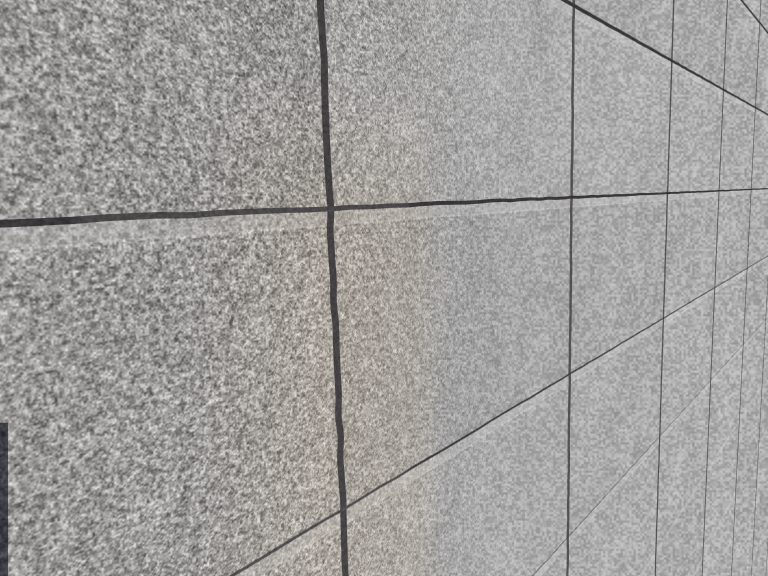
This texture is drawn by a WebGL 2 fragment shader. Its source:

```glsl
#version 300 es
precision highp float;
// A granite-clad wall receding to the right, with dark joints and pale bevels.
// A perspective mapping turns the canvas into wall coordinates; joints repeat
// once per unit there, and value noise supplies the speckle, stains and wear.
uniform vec2 u_resolution;
out vec4 fragColor;

const vec2 VANISHING = vec2(1.545, 0.682);
const float ROW_HEIGHT = 0.582;
const float BEVEL_DEPTH = 0.031;
const vec3 STONE_NEAR = vec3(0.605, 0.598, 0.592);
const vec3 STONE_FAR = vec3(0.672, 0.672, 0.675);
const vec3 WARM_STAIN = vec3(0.035, 0.018, -0.006);
const vec3 JOINT_DARK = vec3(0.225, 0.215, 0.225);
const vec3 JOINT_DUSTY = vec3(0.36, 0.35, 0.35);

float hash(vec2 p) {
  vec3 q = fract(p.xyx * vec3(0.1031, 0.1030, 0.0973));
  q += dot(q, q.yzx + 33.33);
  return fract((q.x + q.y) * q.z);
}

float noise(vec2 p) {
  vec2 i = floor(p), f = fract(p);
  f = f * f * (3.0 - 2.0 * f);
  float low = mix(hash(i), hash(i + vec2(1, 0)), f.x);
  float high = mix(hash(i + vec2(0, 1)), hash(i + vec2(1, 1)), f.x);
  return mix(low, high, f.y);
}

// Filtered coverage of the interval from a to b, for a sample of size blur.
float band(float x, float a, float b, float blur) {
  float lo = max(a, x - 0.5 * blur), hi = min(b, x + 0.5 * blur);
  return clamp((hi - lo) / blur, 0.0, 1.0);
}

// Distance to the vanishing line; falls as the wall recedes.
float wallDepth(vec2 p) {
  return VANISHING.x - p.x + 0.0824 * (p.y - VANISHING.y);
}

// Wall position: x grows to the right, y grows downward.
vec2 wallPosition(vec2 p, float depth) {
  float along = 1.276 * (1.0 + 0.1296 * (p.y - VANISHING.y)) / depth - 1.31;
  return vec2(along, (VANISHING.y - p.y) / depth - 0.045);
}

// Speckle: coarse on the near panels, only fine grain on the far ones.
float granite(vec2 wall, vec2 p, float nearness) {
  vec2 q = wall * 185.0;
  float coarse = noise(q) + noise(q * 1.9 + 17.3) - 1.0;
  float fine = noise(p * 265.0) - 0.5;
  return coarse * 0.27 * nearness + fine * mix(0.19, 0.15, nearness);
}

// Broad mottling, drawn out into faint upright streaks.
float mottling(vec2 wall, vec2 p) {
  float streak = noise(p * vec2(60.0, 5.0)) - 0.5;
  float cloud = noise(wall * vec2(9.0, 7.0)) - 0.5;
  return streak * 0.025 + cloud * 0.035;
}

void main() {
  vec2 p = gl_FragCoord.xy / u_resolution * vec2(4.0 / 3.0, 1.0);
  float depth = wallDepth(p);
  vec2 wall = wallPosition(p, depth);
  vec2 blur = fwidth(wall);
  float nearness = smoothstep(0.42, 1.15, depth);

  // Offsets from the nearest joints, with slightly uneven edges
  float column = round(wall.x);
  float row = round(wall.y / ROW_HEIGHT);
  vec2 offset = wall - vec2(column, row * ROW_HEIGHT);
  offset.x += 0.004 * (noise(vec2(column * 7.0, wall.y * 23.0)) - 0.5);
  offset.y += 0.002 * (noise(vec2(wall.x * 19.0, row * 5.0)) - 0.5);

  // Stone: tone per panel, stains and speckle
  vec2 panel = floor(vec2(wall.x, wall.y / ROW_HEIGHT));
  vec3 color = mix(STONE_FAR, STONE_NEAR, nearness);
  color += (hash(panel + 11.0) - 0.5) * 0.025 + mottling(wall, p);
  float stain = smoothstep(0.30, 0.58, p.x) * (1.0 - smoothstep(0.70, 0.79, p.x));
  color += WARM_STAIN * stain * (1.0 - smoothstep(0.55, 0.95, p.y));
  float speckle = granite(wall, p, nearness);

  // Pale bevel below each horizontal joint, ending in a bright edge
  float bevel = band(offset.y, 0.0, BEVEL_DEPTH, blur.y);
  float edge = band(offset.y, BEVEL_DEPTH - 0.002, BEVEL_DEPTH + 0.002, blur.y);
  color += speckle * (1.0 - 0.35 * bevel);
  color += 0.045 * bevel + 0.055 * edge;

  // Joints: horizontals thin out toward the lower rows
  float halfRow = max(0.0045 - 0.0015 * row, 0.0006);
  float halfColumn = 0.008 + 0.001 * column;
  float rowJoint = band(offset.y, -halfRow, halfRow, blur.y);
  float columnJoint = band(offset.x, -halfColumn, halfColumn, blur.x);
  float dust = smoothstep(0.13, 0.15, p.x) * (1.0 - smoothstep(0.70, 0.72, p.x));
  vec3 rowColor = mix(JOINT_DARK, JOINT_DUSTY, 0.5 * dust + 0.12 * max(row, 0.0));
  vec3 columnColor = mix(JOINT_DARK, JOINT_DUSTY, 0.2 + 0.6 * (1.0 - nearness));
  color = mix(color, columnColor + 0.2 * speckle, columnJoint);
  color = mix(color, rowColor + 0.2 * speckle, rowJoint);

  // Dark strip at the lower left margin
  vec2 pixel = fwidth(p);
  float strip = band(p.x, -1.0, 0.014, pixel.x) * band(p.y, -1.0, 0.266, pixel.y);
  color = mix(color, JOINT_DARK + vec3(0.02, 0.03, 0.05) + 0.4 * speckle, strip);

  fragColor = vec4(clamp(color, 0.0, 1.0), 1.0);
}
```
